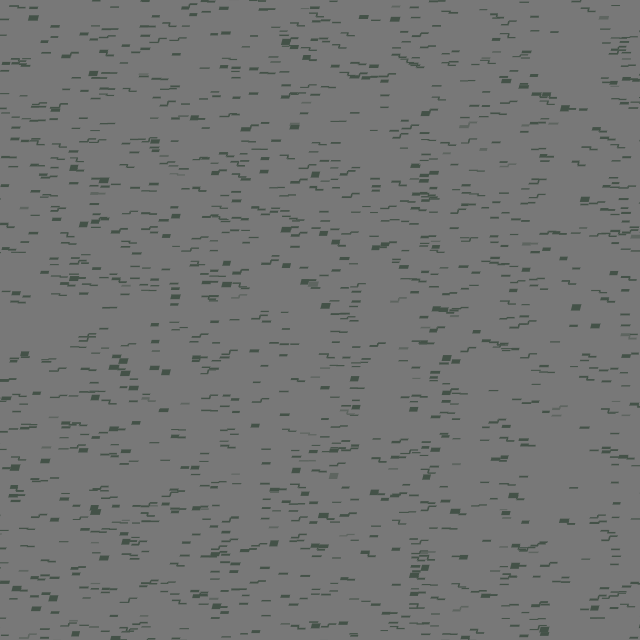
Give the GLSL for this texture, as a WebGL 1 fragment shader.

```glsl
precision highp float;
// Flat grey sheet flecked with short dark green horizontal dashes, some stepped.
uniform vec2 u_resolution;

float hash(vec2 p) {
  vec3 q = fract(p.xyx * vec3(0.1031, 0.1030, 0.0973));
  q += dot(q, q.yzx + 33.33);
  return fract((q.x + q.y) * q.z);
}

float box(vec2 p, vec2 halfSize) {
  vec2 d = abs(p) - halfSize;
  return length(max(d, 0.0)) + min(max(d.x, d.y), 0.0);
}

// Chance that a cell holds a dash: denser in some columns, in broad bands.
float dashRate(vec2 cell) {
  float x = cell.x / 64.0;
  float crest = 0.5 + 0.5 * cos(6.2832 * 6.25 * (x - 0.165));
  float gap = 1.0 - 0.6 * exp(-pow((x - 0.89) / 0.04, 2.0));
  return (0.06 + 0.08 * crest + 0.11 * hash(vec2(cell.x, 411.0))) * gap;
}

// Distance to one dash, with an optional step to the right.
float dash(vec2 p, vec2 cell) {
  float size = hash(cell + 71.3);
  float halfHeight = 0.0008 + 0.001 * size + 0.0032 * pow(size, 10.0);
  float halfWidth = mix(0.0058, 0.0077, hash(cell + 23.7));
  p.x -= 0.25 * p.y;
  float d = box(p, vec2(halfWidth, halfHeight));
  if (hash(cell + 137.9) < 0.34) {
    float rise = (hash(cell + 191.1) - 0.5) * 0.013;
    vec2 tail = vec2(halfWidth + 0.005, rise);
    d = min(d, box(p - tail, vec2(0.006, 0.0009 + 0.0006 * size)));
    vec2 link = vec2(halfWidth - 0.0008, rise * 0.5);
    d = min(d, box(p - link, vec2(0.0013, abs(rise) * 0.5)));
  }
  return d;
}

void main() {
  vec2 uv = gl_FragCoord.xy / u_resolution.y;
  vec2 grid = vec2(64.0, 128.0);
  vec2 home = floor(uv * grid);
  float ink = 0.0;

  // Gather the dashes of nearby cells
  for (int j = -2; j <= 2; j++) {
    for (int i = -2; i <= 1; i++) {
      vec2 cell = home + vec2(float(i), float(j));
      if (hash(cell + 5.5) < dashRate(cell)) {
        vec2 jitter = vec2(hash(cell + 41.2), hash(cell + 89.6)) - 0.5;
        vec2 centre = (cell + 0.5 + jitter * vec2(0.35, 0.9)) / grid;
        float strength = hash(cell + 251.4) < 0.04 ? 0.5 : 1.0;
        float cover = clamp(0.5 - dash(uv - centre, cell) * u_resolution.y, 0.0, 1.0);
        ink = max(ink, cover * strength);
      }
    }
  }

  vec3 grey = vec3(0.47);
  vec3 green = vec3(0.265, 0.322, 0.282);
  gl_FragColor = vec4(mix(grey, green, ink), 1.0);
}
```
